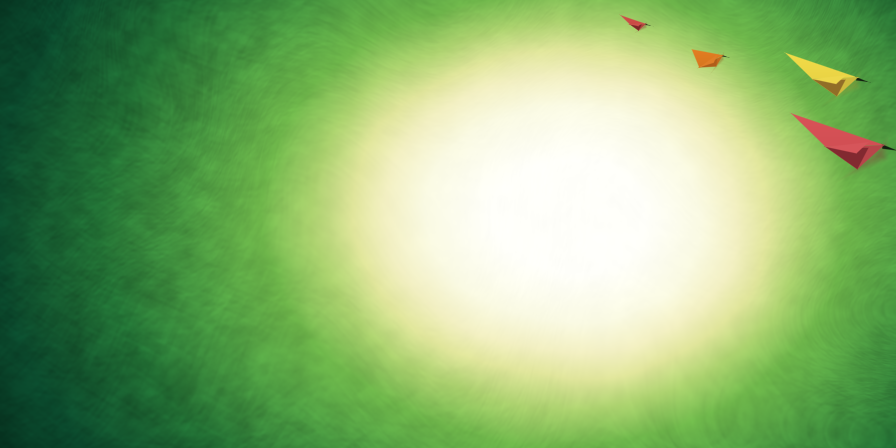
This background is drawn by a WebGL 2 fragment shader. Its source:

```glsl
#version 300 es
precision highp float;
// Warm white glow on a brushed green backdrop, with four folded paper darts.

uniform vec2 u_resolution;
out vec4 outColor;

// Lengths are in canvas heights
const vec2 GLOW_CENTER = vec2(1.276, 0.518);
const float GLOW_LEFT = 1.35;
const float GLOW_RIGHT = 1.20;
const float GLOW_WOBBLE = 0.035;
const float GRAIN = 0.30;
const float FIBER = 0.26;

const int STOPS = 10;
const float STOP_AT[STOPS] = float[](0.13, 0.24, 0.31, 0.365, 0.43, 0.51, 0.64, 0.78, 0.95, 1.10);
const vec3 STOP_COLOR[STOPS] = vec3[](
    vec3(1.00, 1.00, 0.98), vec3(0.98, 0.98, 0.89), vec3(0.95, 0.94, 0.76),
    vec3(0.88, 0.90, 0.61), vec3(0.67, 0.82, 0.43), vec3(0.43, 0.71, 0.29),
    vec3(0.28, 0.59, 0.25), vec3(0.13, 0.43, 0.20), vec3(0.04, 0.28, 0.17),
    vec3(0.02, 0.19, 0.12));

// Each dart: nose x, nose y, length, bluntness
const int DARTS = 4;
const vec4 DART[DARTS] = vec4[](
    vec4(1.385, 0.966, 0.057, 0.0), vec4(1.544, 0.890, 0.070, 1.0),
    vec4(1.753, 0.882, 0.162, 0.0), vec4(1.766, 0.747, 0.208, 0.0));
const vec3 DART_COLOR[DARTS] = vec3[](
    vec3(0.82, 0.30, 0.28), vec3(0.89, 0.49, 0.13),
    vec3(0.95, 0.86, 0.28), vec3(0.85, 0.32, 0.34));
const vec3 TAIL_COLOR = vec3(0.07, 0.12, 0.06);

float hash(vec2 p) {
    return fract(sin(dot(p, vec2(127.1, 311.7))) * 43758.5453);
}

float noise(vec2 p) {
    vec2 i = floor(p), f = fract(p);
    f = f * f * (3.0 - 2.0 * f);
    return mix(mix(hash(i), hash(i + vec2(1, 0)), f.x),
               mix(hash(i + vec2(0, 1)), hash(i + vec2(1, 1)), f.x), f.y);
}

float fbm(vec2 p) {
    float sum = 0.0, amp = 0.5;
    for (int i = 0; i < 5; i++) {
        sum += amp * noise(p);
        p = mat2(1.6, 1.2, -1.2, 1.6) * p + 7.3;
        amp *= 0.5;
    }
    return sum;
}

vec2 rotate(vec2 p, float angle) {
    float c = cos(angle), s = sin(angle);
    return vec2(c * p.x + s * p.y, c * p.y - s * p.x);
}

// Crossed strokes, bent slightly by slow noise
float fibers(vec2 p) {
    float sum = 0.0;
    for (int i = 0; i < 4; i++) {
        float angle = -0.7 + 0.45 * float(i) + 0.5 * noise(p * 3.0);
        sum += noise(rotate(p, angle) * vec2(14.0, 150.0) + 31.0 * float(i));
    }
    return sum / 4.0;
}

vec3 gradient(float d) {
    vec3 color = STOP_COLOR[0];
    for (int i = 1; i < STOPS; i++) {
        float t = clamp((d - STOP_AT[i - 1]) / (STOP_AT[i] - STOP_AT[i - 1]), 0.0, 1.0);
        color = mix(color, STOP_COLOR[i], t);
    }
    return color;
}

// Signed distance past an edge, positive to its left when walking a to b
float edge(vec2 p, vec2 a, vec2 b) {
    vec2 e = b - a;
    return dot(p - a, vec2(-e.y, e.x)) / length(e);
}

// Coverage of a clockwise triangle
float triangle(vec2 p, vec2 a, vec2 b, vec2 c, float blur) {
    float d = max(edge(p, a, b), max(edge(p, b, c), edge(p, c, a)));
    return 1.0 - smoothstep(-blur, blur, d);
}

vec3 drawDart(vec3 color, vec2 p, vec3 paper, float blunt, float blur) {
    vec2 tip = mix(vec2(1.0, -0.34), vec2(1.0, -0.19), blunt);
    vec2 keel = mix(vec2(0.71, -0.60), vec2(0.78, -0.55), blunt);
    vec2 fold = mix(vec2(0.37, -0.36), vec2(0.24, -0.58), blunt);
    vec2 flap = tip + vec2(-0.17, 0.03);
    vec3 shade = paper * vec3(0.60, 0.50, 0.55);
    color = mix(color, paper * 0.65, 0.4 * triangle(p, keel, tip, tip - vec2(0.0, 0.14), 0.06));
    color = mix(color, TAIL_COLOR, triangle(p, tip + vec2(-0.03, 0.01), vec2(1.14, tip.y - 0.06), tip - vec2(0.02, 0.04), blur));
    color = mix(color, paper * 0.85, triangle(p, fold, tip, keel, blur));
    color = mix(color, shade, (1.0 - 0.7 * blunt) * triangle(p, fold, flap - vec2(0.0, 0.06), keel, blur));
    color = mix(color, paper * (1.0 + 0.1 * p.y), triangle(p, vec2(0.0), tip, fold, blur));
    return mix(color, paper * 0.95 + 0.03, triangle(p, fold, flap, vec2(0.70, -0.43), blur));
}

void main() {
    vec2 p = gl_FragCoord.xy / u_resolution.y;

    // Lopsided oval glow with a softly uneven rim
    vec2 q = p - GLOW_CENTER;
    q.x /= q.x < 0.0 ? GLOW_LEFT : GLOW_RIGHT;
    float d = length(q) + GLOW_WOBBLE * (fbm(p * 5.0) - 0.5);
    vec3 color = gradient(d);

    // Brushed texture, fading out within the glow
    float texture_ = GRAIN * (fbm(p * 24.0) - 0.48) + FIBER * (fibers(p) - 0.5);
    color *= 1.0 + texture_ * mix(0.06, 1.0, smoothstep(0.28, 0.85, d));

    // Paper darts
    for (int i = 0; i < DARTS; i++) {
        vec2 local = (p - DART[i].xy) / DART[i].z;
        float blur = 0.8 / (u_resolution.y * DART[i].z);
        color = drawDart(color, local, DART_COLOR[i], DART[i].w, blur);
    }
    outColor = vec4(clamp(color, 0.0, 1.0), 1.0);
}
```
